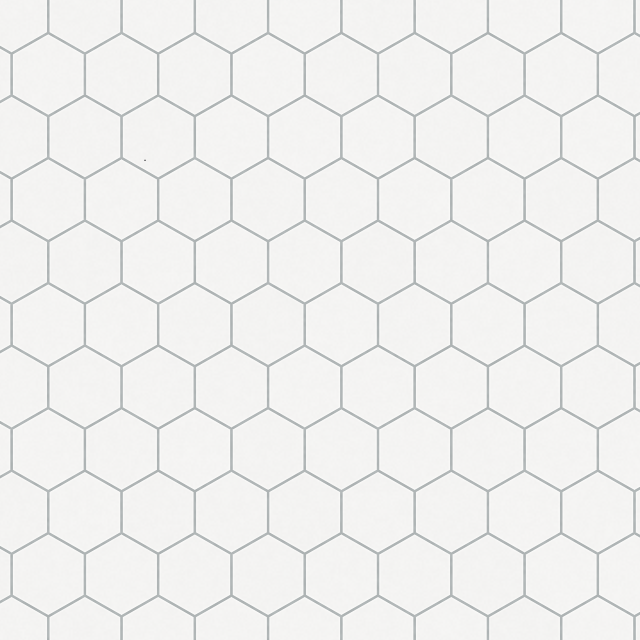
Reproduce this pattern procedurally as a WebGL 1 fragment shader.

```glsl
precision highp float;

uniform vec2 u_resolution;

const vec2 HEX_LATTICE = vec2(1.0, 1.7320508);
const vec2 HEX_SIZE = vec2(0.1145, 0.1128);
const vec2 HEX_ORIGIN = vec2(0.0754, 0.8835);
const float GROUT_HALF_WIDTH = 0.0020;
const vec3 TILE_COLOR = vec3(0.957, 0.955, 0.950);
const vec3 GROUT_COLOR = vec3(0.690, 0.712, 0.714);
const vec3 SPECK_COLOR = vec3(0.20, 0.20, 0.21);

float hash(vec2 p) {
  vec3 q = fract(p.xyx * vec3(0.1031, 0.1030, 0.0973));
  q += dot(q, q.yzx + 33.33);
  return fract((q.x + q.y) * q.z);
}

float valueNoise(vec2 p) {
  vec2 cell = floor(p);
  vec2 f = fract(p);
  f = f * f * (3.0 - 2.0 * f);
  float low = mix(hash(cell), hash(cell + vec2(1.0, 0.0)), f.x);
  float high = mix(hash(cell + vec2(0.0, 1.0)), hash(cell + 1.0), f.x);
  return mix(low, high, f.y);
}

vec2 nearestOffset(vec2 p, vec2 lattice) {
  return p - lattice * floor(p / lattice + 0.5);
}

// Offset from the centre of the hexagon containing p
vec2 hexLocal(vec2 p, vec2 lattice) {
  vec2 a = nearestOffset(p, lattice);
  vec2 b = nearestOffset(p - 0.5 * lattice, lattice);
  return dot(a, a) < dot(b, b) ? a : b;
}

// Distance to the border of a pointy-top hexagon of unit width
float hexEdge(vec2 p) {
  p = abs(p);
  return 0.5 - max(p.x, dot(p, vec2(0.5, 0.8660254)));
}

float disc(vec2 p, vec2 center, float radius, float blur) {
  return 1.0 - smoothstep(radius - blur, radius + blur, length(p - center));
}

vec3 tileSurface(vec2 uv, vec2 id, float edge) {
  float tone = (hash(id + 17.0) - 0.5) * 0.004;
  float grain = (valueNoise(uv * 330.0) - 0.5) * 0.010;
  float mottle = (valueNoise(uv * 85.0 + 40.0) - 0.5) * 0.005;
  // Thin pale rim beside the grout
  float rim = 1.0 - smoothstep(GROUT_HALF_WIDTH, GROUT_HALF_WIDTH + 0.0035, edge);
  return TILE_COLOR + tone + grain + mottle + 0.025 * rim;
}

vec3 groutSurface(vec2 uv) {
  return GROUT_COLOR + (valueNoise(uv * 160.0) - 0.5) * 0.035;
}

void main() {
  float pixel = 1.0 / min(u_resolution.x, u_resolution.y);
  vec2 uv = gl_FragCoord.xy * pixel;

  vec2 p = (uv - HEX_ORIGIN) / HEX_SIZE;
  vec2 local = hexLocal(p, HEX_LATTICE);
  vec2 id = floor((p - local) / (0.5 * HEX_LATTICE) + 0.5);
  float edge = hexEdge(local) * HEX_SIZE.x;

  vec3 color = tileSurface(uv, id, edge);

  // One stray dark fleck on the glaze
  float fleck = disc(uv, vec2(0.2266, 0.7495), 0.0011, 0.6 * pixel);
  color = mix(color, SPECK_COLOR, 0.85 * fleck);

  float tile = smoothstep(GROUT_HALF_WIDTH - 0.6 * pixel, GROUT_HALF_WIDTH + 0.6 * pixel, edge);
  color = mix(groutSurface(uv), color, tile);

  gl_FragColor = vec4(color, 1.0);
}
```
